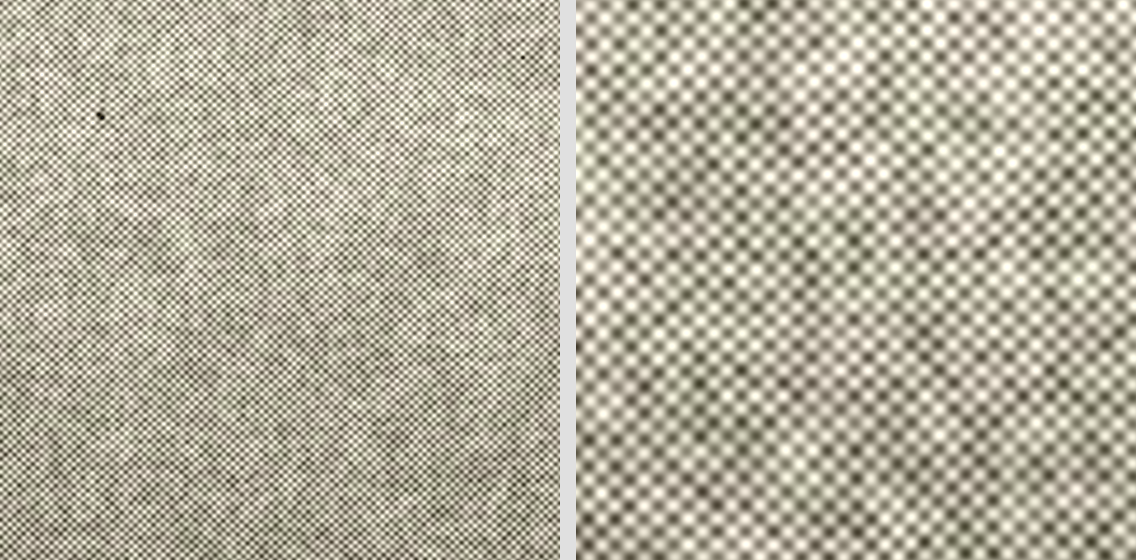
Left, the full canvas; right, a detail of the centre.
Reproduce this texture procedurally as a Shadertoy shader.

```glsl
// Plain-woven linen cloth with fine light and dark stitches, uneven yarn and a few dark knots.

float hash(vec2 p) {
    return fract(sin(dot(p, vec2(127.1, 311.7))) * 43758.5453);
}

float noise(vec2 p) {
    vec2 i = floor(p), f = fract(p);
    f = f * f * (3.0 - 2.0 * f);
    return mix(mix(hash(i), hash(i + vec2(1, 0)), f.x),
               mix(hash(i + vec2(0, 1)), hash(i + vec2(1, 1)), f.x), f.y);
}

float cloudNoise(vec2 p) {
    float sum = 0.0, weight = 0.5;
    for (int i = 0; i < 4; i++) {
        sum += weight * noise(p);
        p = p * 2.0 + 17.3;
        weight *= 0.5;
    }
    return sum;
}

void mainImage(out vec4 fragColor, in vec2 fragCoord) {
    vec2 uv = fragCoord / iResolution.xy;

    // Threads wander slightly from a regular grid of 60 by 64 repeats
    vec2 wander = vec2(noise(uv * 14.0), noise(uv * 14.0 + 50.0)) - 0.5;
    vec2 weave = uv * vec2(60.0, 64.0) + 0.25 * wander;

    // Staggered stitches: light at whole diagonal steps, dark in between
    vec2 diagonal = vec2(weave.x + weave.y, weave.x - weave.y);
    float stitch = cos(6.28319 * weave.x) * cos(6.28319 * weave.y);
    float contrast = 0.29 + 0.10 * (noise(diagonal * 0.6 + 9.0) - 0.5);
    float tone = 0.672 + contrast * stitch;

    // Uneven yarn: single stitches, then streaks along weft and warp
    tone += 0.22 * (noise(diagonal + 0.5) - 0.5);
    tone += 0.06 * (noise(weave * vec2(0.12, 2.0)) - 0.5);
    tone += 0.06 * (noise(weave * vec2(2.0, 0.12) + 31.0) - 0.5);

    // Soft blotches and a shade that deepens towards the bottom
    tone += 0.11 * (cloudNoise(uv * 9.0) - 0.47);
    tone += 0.10 * (smoothstep(0.0, 0.8, uv.y) - 0.6);

    // Rare dark knots between stitches, and one larger knot
    float knot = step(0.9988, hash(floor(diagonal) + 4.0));
    knot *= 0.3 * smoothstep(0.5, 0.1, length(fract(diagonal) - 0.5));
    knot += 0.55 * smoothstep(0.011, 0.003, length(uv - vec2(0.18, 0.792)));
    tone -= knot;

    // Warm grey with a faint colour drift from yarn to yarn
    vec3 color = tone + vec3(0.03, 0.01, -0.06);
    color += vec3(0.02, -0.01, 0.02) * (noise(weave * 0.5 + 70.0) - 0.5);
    fragColor = vec4(clamp(color, 0.05, 1.0), 1.0);
}
```
